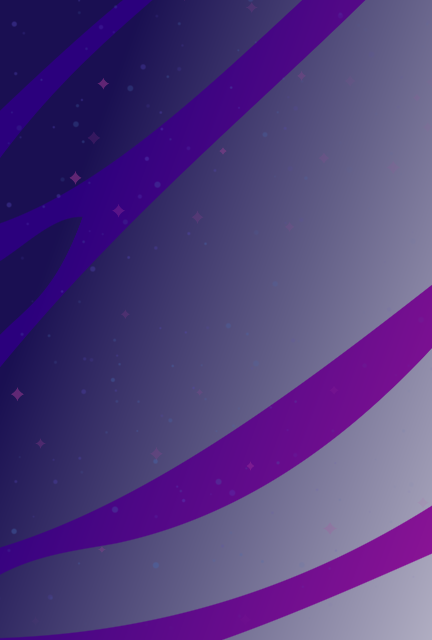
This background is drawn by a WebGL 1 fragment shader. Its source:

```glsl
precision highp float;
// Violet ribbons sweeping over a slanted dusk gradient with faint scattered stars.
uniform vec2 u_resolution;

const vec3 NIGHT = vec3(0.10, 0.06, 0.32);
const vec3 DUSK = vec3(0.385, 0.37, 0.53);
const vec3 MIST = vec3(0.69, 0.68, 0.76);
const vec3 INDIGO = vec3(0.17, 0.0, 0.49);
const vec3 MAGENTA = vec3(0.56, 0.08, 0.59);
const vec3 STAR_PINK = vec3(0.72, 0.25, 0.62);
const vec3 STAR_BLUE = vec3(0.27, 0.42, 0.70);
const vec3 STAR_VIOLET = vec3(0.40, 0.14, 0.78);

vec2 hash2(vec2 p) {
  vec3 q = fract(vec3(p.xyx) * vec3(0.1031, 0.1030, 0.0973));
  q += dot(q, q.yzx + 33.33);
  return fract((q.xx + q.yz) * q.zy);
}

// Height of a cubic Bezier whose control points are evenly spaced in t
float curve(float t, vec4 h) {
  float s = 1.0 - t;
  return s * s * s * h.x + 3.0 * s * t * (s * h.y + t * h.z) + t * t * t * h.w;
}

// Smooth coverage of the area between two heights
float band(float y, float low, float high, float soft) {
  return clamp((y - low) / soft + 0.5, 0.0, 1.0)
       * clamp((high - y) / soft + 0.5, 0.0, 1.0);
}

// Coverage of all ribbons
float ribbons(vec2 uv, float soft) {
  // Upper left corner
  float t = uv.x / 0.365;
  float corner = band(uv.y, curve(t, vec4(0.753, 0.863, 0.936, 1.007)),
                      curve(t, vec4(0.827, 0.905, 0.981, 1.043)), soft);

  // Forked diagonal and the gap in its fork
  t = uv.x / 0.846;
  float fork = band(uv.y, curve(t, vec4(0.426, 0.658, 0.814, 1.0)),
                    curve(t, vec4(0.651, 0.718, 0.919, 1.091)), soft);
  t = uv.x / 0.188;
  float gap = band(uv.y, curve(t, vec4(0.477, 0.520, 0.541, 0.655)),
                   curve(t, vec4(0.592, 0.619, 0.662, 0.661)), soft);
  fork *= 1.0 - gap;

  // Wide sweep, its lower edge in two joined pieces
  float joint = 0.269;
  float low = uv.x < joint
    ? curve(uv.x / joint, vec4(0.102, 0.134, 0.140, 0.151))
    : curve((uv.x - joint) / (1.0 - joint), vec4(0.151, 0.186, 0.279, 0.456));
  float sweep = band(uv.y, low, curve(uv.x, vec4(0.1445, 0.213, 0.379, 0.555)), soft);

  // Bottom sweep
  float base = band(uv.y, curve(uv.x, vec4(-0.081, -0.063, 0.036, 0.135)),
                    curve(uv.x, vec4(0.003, 0.011, 0.068, 0.210)), soft);
  return max(max(corner, fork), max(sweep, base));
}

// One star per cell; the exponent pinches discs into four-pointed sparkles
float stars(vec2 p, float cell, float radius, float exponent, float share,
            float seed, float pixel) {
  vec2 id = floor(p / cell);
  vec2 center = 0.2 + 0.6 * hash2(id + seed);
  vec2 look = hash2(id + seed + 57.0);
  vec2 d = abs((fract(p / cell) - center) * cell) + 0.00001;
  float r = radius * mix(0.5, 1.0, look.y);
  float dist = pow(pow(d.x, exponent) + pow(d.y, exponent), 1.0 / exponent);
  float shape = 1.0 - smoothstep(r - pixel, r + pixel, dist);
  return shape * step(look.x, share) * mix(0.35, 1.0, hash2(id + seed + 91.0).x);
}

void main() {
  vec2 uv = gl_FragCoord.xy / u_resolution;
  float pixel = 1.0 / u_resolution.y;
  vec2 p = gl_FragCoord.xy * pixel;

  // Slanted gradient from the dark upper left to the pale lower right
  float along = dot(vec2(uv.x, 1.0 - uv.y), vec2(0.645, 0.355));
  float t = clamp((along - 0.215) / 0.785, 0.0, 1.0);
  vec3 color = t < 0.5 ? mix(NIGHT, DUSK, t * 2.0) : mix(DUSK, MIST, t * 2.0 - 1.0);

  // Ribbons share the same slant
  color = mix(color, mix(INDIGO, MAGENTA, t), ribbons(uv, 1.4 * pixel));

  // Stars thin out toward the right and the bottom
  float fade = (1.0 - 0.8 * smoothstep(0.4, 0.95, uv.x)) * smoothstep(0.0, 0.12, uv.y);
  for (int i = 0; i < 2; i++) {
    float k = float(i);
    float seed = 13.0 + 29.0 * k;
    vec2 q = p + 0.037 * k;
    float dots = stars(q, 0.075, 0.0048, 2.0, 0.22, seed, pixel);
    float specks = stars(q, 0.05, 0.0024, 2.0, 0.25, seed + 7.0, pixel);
    float sparkles = stars(q, 0.12, 0.011, 0.75, 0.3, seed + 19.0, pixel);
    color = mix(color, mix(STAR_BLUE, STAR_VIOLET, 0.5 * k), 0.4 * fade * max(dots, specks));
    color = mix(color, STAR_PINK, 0.45 * fade * sparkles);
  }
  gl_FragColor = vec4(color, 1.0);
}
```
